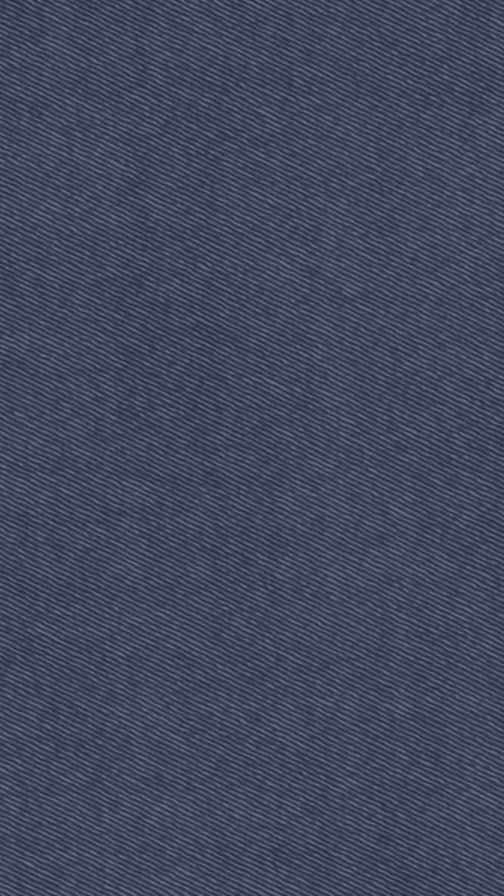
Write a Shadertoy shader that draws this texture.

```glsl
// Blue twill cloth: fine diagonal ribs falling to the right, 165 down and 46 across.
// Each rib is a soft wave broken into short stitches of uneven brightness, with
// yarn grain and faint streaks along the warp and weft.

float hash(vec2 cell) {
    vec3 q = fract(vec3(cell.xyx) * 0.1031);
    q += dot(q, q.yzx + 33.33);
    return fract((q.x + q.y) * q.z);
}

// Smooth value noise in 0..1
float noise(vec2 p) {
    vec2 cell = floor(p);
    vec2 f = fract(p);
    f = f * f * (3.0 - 2.0 * f);
    float low = mix(hash(cell), hash(cell + vec2(1.0, 0.0)), f.x);
    float high = mix(hash(cell + vec2(0.0, 1.0)), hash(cell + 1.0), f.x);
    return mix(low, high, f.y);
}

void mainImage(out vec4 fragColor, in vec2 fragCoord) {
    vec2 p = fragCoord / iResolution.y;

    // Diagonal ribs, barely wavy, softened when they get too fine to resolve
    float wobble = 0.25 * (noise(p * vec2(110.0, 130.0)) - 0.5)
                 + 0.25 * (noise(p * 14.0 + 5.0) - 0.5);
    float phase = 165.0 * p.y + 82.0 * p.x + wobble;
    float rib = pow(0.5 - 0.5 * cos(6.28318 * phase), 1.25);
    float detail = 1.0 - smoothstep(0.4, 0.9, 165.0 / iResolution.y);
    rib = mix(0.44, rib, detail);

    // Stitches along each rib, offset from rib to rib
    float ribId = floor(phase);
    float along = p.x * 190.0 + 7.0 * hash(vec2(ribId, 3.0));
    float stitch = noise(vec2(along, ribId * 3.0 + 0.5));

    // Yarn grain and broad unevenness of the weave
    float grain = noise(p * vec2(300.0, 330.0) + 40.0) - 0.5;
    float warpStreak = noise(p * vec2(90.0, 5.0) + 11.0) - 0.5;
    float weftStreak = noise(p * vec2(4.0, 60.0) + 23.0) - 0.5;
    float fade = noise(p * vec2(5.0, 4.0) + 31.0) - 0.5;

    float light = 0.07 + rib * (0.42 + 0.82 * stitch) + 0.25 * grain
                + 0.08 * warpStreak + 0.07 * weftStreak + 0.07 * fade;

    vec3 shadowBlue = vec3(0.175, 0.195, 0.285);
    vec3 paleBlue = vec3(0.375, 0.385, 0.485);
    fragColor = vec4(mix(shadowBlue, paleBlue, clamp(light, -0.1, 1.2)), 1.0);
}
```
